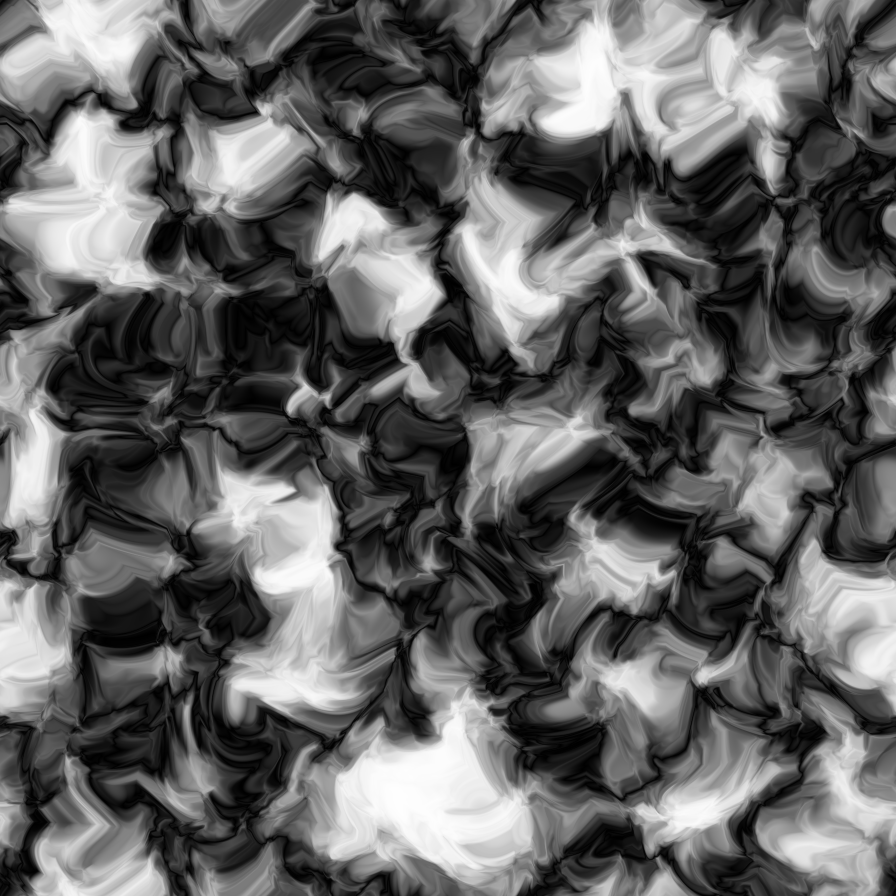
Reproduce this texture map procedurally as a WebGL 1 fragment shader.

```glsl
precision highp float;
uniform vec2 u_resolution;

// Random unit vector per lattice cell, wrapping after a whole period
vec2 gradient(vec2 cell, float period, float seed) {
  cell = floor(mod(cell + 0.5, period)) + seed;
  float angle = 6.28318 * fract(sin(dot(cell, vec2(127.1, 311.7))) * 43758.5453);
  return vec2(cos(angle), sin(angle));
}

// Tiling gradient noise, about -0.7 to 0.7
float noise(vec2 p, float period, float seed) {
  p *= period;
  vec2 i = floor(p), f = p - i;
  vec2 u = f * f * f * (f * (f * 6.0 - 15.0) + 10.0);
  vec2 e = vec2(1.0, 0.0);
  float a = dot(gradient(i, period, seed), f);
  float b = dot(gradient(i + e.xy, period, seed), f - e.xy);
  float c = dot(gradient(i + e.yx, period, seed), f - e.yx);
  float d = dot(gradient(i + e.xx, period, seed), f - e.xx);
  return mix(mix(a, b, u.x), mix(c, d, u.x), u.y);
}

// Creased domain: each finer fold is stretched by the coarser ones
vec2 crumple(vec2 p) {
  float period = 6.0;
  for (int i = 0; i < 4; i++) {
    vec2 fold = abs(vec2(noise(p, period, 3.0), noise(p, period, 17.0)));
    p += 0.65 / period * (fold - 0.17);
    period *= 2.0;
  }
  return p;
}

// Broad lobes split by dark veins, with alternating dark and bright creases
float smoke(vec2 uv) {
  vec2 p = crumple(uv);
  float value = noise(p, 5.0, 41.0);
  float period = 10.0, weight = 0.55;
  for (int i = 0; i < 4; i++) {
    value += weight * (abs(noise(p, period, 59.0)) - 0.17);
    weight *= -0.55;
    period *= 2.0;
  }
  float tone = 2.4 * abs(value);
  return tone / pow(1.0 + pow(tone, 6.0), 1.0 / 6.0);
}

void main() {
  // Average four points per pixel to smooth the creases
  float shade = 0.0;
  for (int i = 0; i < 4; i++) {
    float k = float(i);
    vec2 offset = vec2(mod(k, 2.0), floor(k / 2.0)) * 0.5 - 0.25;
    shade += 0.25 * smoke((gl_FragCoord.xy + offset) / u_resolution);
  }
  gl_FragColor = vec4(vec3(shade), 1.0);
}
```
